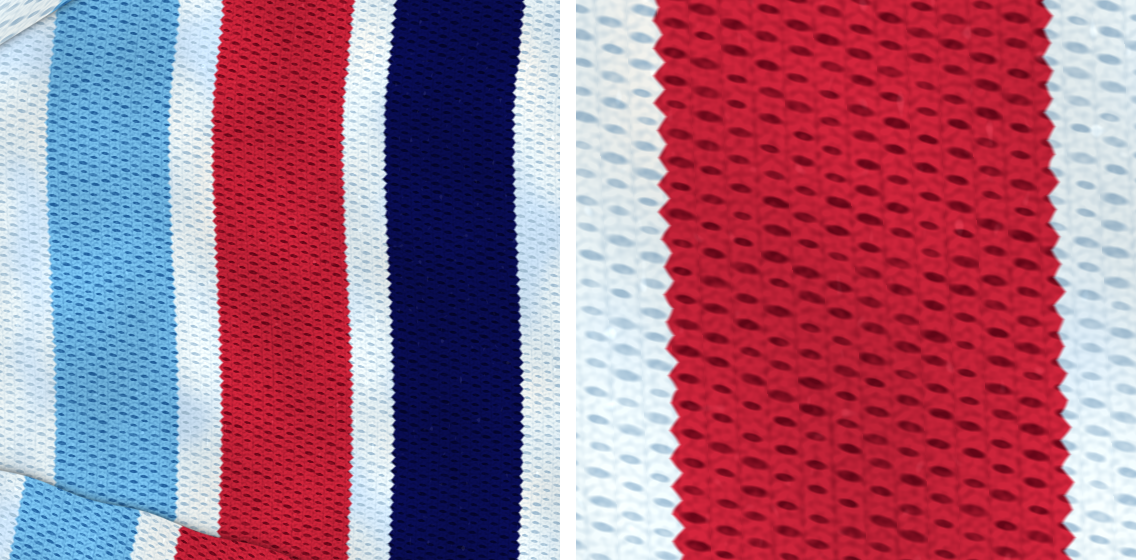
Left: the whole. Right: its middle third, enlarged.
Reproduce this texture procedurally as a WebGL 1 fragment shader.

```glsl
precision highp float;
// Striped crochet cloth: wide blue, red and navy bands between white ones.
// Bands sway gently, stitches sit in staggered columns with dark gaps, and
// two folded corners lie over the cloth, each casting a thin shadow.
uniform vec2 u_resolution;

const float TAU = 6.28319;
const vec2 STITCH = vec2(0.0185, 0.0163);

float hash(vec2 p) {
  return fract(sin(dot(p, vec2(127.1, 311.7))) * 43758.5);
}

vec2 gradient(vec2 cell) {
  float a = TAU * hash(cell);
  return vec2(cos(a), sin(a));
}

float gradientNoise(vec2 p) {
  vec2 i = floor(p), f = fract(p);
  vec2 u = f * f * f * (f * (f * 6.0 - 15.0) + 10.0);
  vec2 e = vec2(1.0, 0.0);
  float low = mix(dot(gradient(i), f), dot(gradient(i + e), f - e), u.x);
  float high = mix(dot(gradient(i + e.yx), f - e.yx),
                   dot(gradient(i + 1.0), f - 1.0), u.x);
  return mix(low, high, u.y);
}

float band(float s, float left, float right, float soft) {
  return smoothstep(left - soft, left + soft, s)
       - smoothstep(right - soft, right + soft, s);
}

// Lays the three coloured bands over the white yarn.
vec3 stripes(float s, float soft, vec3 white, vec3 blue, vec3 red, vec3 navy) {
  vec3 c = mix(white, blue, band(s, 0.091, 0.310, soft));
  c = mix(c, red, band(s, 0.388, 0.620, soft));
  return mix(c, navy, band(s, 0.695, 0.925, soft));
}

// Darkness of the stitches: 0 on lit yarn, 1 inside a gap.
float stitchShade(vec2 p, float soft) {
  vec2 q = p / STITCH;
  float column = floor(q.x);
  q.y += 0.5 * mod(column, 2.0) + 0.15 * hash(vec2(column, 3.0));
  vec2 id = vec2(column, floor(q.y));
  vec2 cell = fract(q) - 0.5;
  vec2 jitter = vec2(hash(id), hash(id + 17.0)) - 0.5;

  // Slanted dash-shaped gap, uneven in size and depth
  vec2 g = cell - 0.16 * jitter;
  g.y += 0.22 * g.x;
  float blur = 0.35 + 12.0 * soft;
  float size = 0.8 + 0.4 * hash(id + 5.0);
  float gap = 1.0 - smoothstep(1.0 - blur, 1.0 + blur,
                               length(g / vec2(0.36, 0.17)) / size);
  gap *= 0.65 + 0.35 * hash(id + 31.0);

  // Twisted strands and the seam between columns
  float strand = 0.5 + 0.5 * sin(TAU * (2.0 * cell.y + 1.2 * abs(cell.x)));
  float seam = smoothstep(0.34, 0.5, abs(cell.x));
  float fuzz = gradientNoise(p * vec2(190.0, 240.0));
  return clamp(0.85 * gap + 0.16 * strand + 0.14 * seam + 0.3 * fuzz, 0.0, 1.0);
}

vec3 knit(vec2 p, float pixel) {
  // Rows ripple, and each row end pushes a small tooth past the band edge
  p.y += 0.004 * sin(9.0 * p.x + 2.0) + 0.002 * gradientNoise(p * 12.0);
  float tooth = abs(fract(p.y / STITCH.y) - 0.5) - 0.25;
  float s = p.x + 0.011 * tooth + 0.003 * gradientNoise(p * vec2(20.0, 90.0));
  float soft = 0.0012 + pixel;

  float patches = gradientNoise(p * vec2(9.0, 6.0) + 4.0);
  vec3 white = mix(vec3(0.91, 0.95, 0.96), vec3(0.80, 0.89, 0.97),
                   smoothstep(0.0, 0.5, patches));
  white = mix(white, vec3(0.96, 0.96, 0.94), smoothstep(0.0, 0.5, -patches));
  vec3 lit = stripes(s, soft, white, vec3(0.46, 0.74, 0.91),
                     vec3(0.80, 0.14, 0.23), vec3(0.035, 0.05, 0.33));
  vec3 gap = stripes(s, soft, vec3(0.62, 0.73, 0.81), vec3(0.12, 0.36, 0.60),
                     vec3(0.40, 0.02, 0.09), vec3(0.01, 0.015, 0.16));

  vec3 c = mix(lit, gap, stitchShade(p, pixel));
  c *= 1.0 + 0.12 * gradientNoise(p * vec2(7.0, 5.0));
  float lint = smoothstep(0.4, 0.6, gradientNoise(p * vec2(95.0, 70.0)));
  return c + 0.07 * lint;
}

// Sideways drift of the bands at a distance t below the top.
float sway(float t) {
  return 0.011 * smoothstep(0.22, 0.0, t) - 0.008 * sin(TAU * t);
}

// Lays a fold over the cloth; depth is positive inside the fold.
vec3 layFold(vec3 under, vec3 fold, float depth, float pixel) {
  float shadow = 0.4 * exp(min(depth, 0.0) * 130.0);
  return mix(under * (1.0 - shadow), fold, smoothstep(-pixel, pixel, depth));
}

void main() {
  vec2 uv = gl_FragCoord.xy / u_resolution;
  float pixel = 1.0 / min(u_resolution.x, u_resolution.y);
  float t = 1.0 - uv.y;

  vec3 color = knit(vec2(uv.x - sway(t), uv.y), pixel);

  // Lower left fold, with its bands shifted and slanted
  float lower = t - 0.84 - 0.3 * uv.x + 0.004 * sin(30.0 * uv.x);
  vec2 lowerCloth = vec2(1.07 * uv.x + 0.042 + 0.2 * lower, uv.y + 0.25 * uv.x);
  color = layFold(color, knit(lowerCloth, pixel), lower, pixel);

  // Upper left fold, turned across the corner
  float upper = 0.08 - 0.62 * uv.x - t;
  vec2 upperCloth = vec2(0.85 * uv.x + 0.53 * t, 0.85 * uv.y - 0.53 * uv.x);
  color = layFold(color, knit(upperCloth, pixel), upper, pixel);

  gl_FragColor = vec4(clamp(color, 0.0, 1.0), 1.0);
}
```
